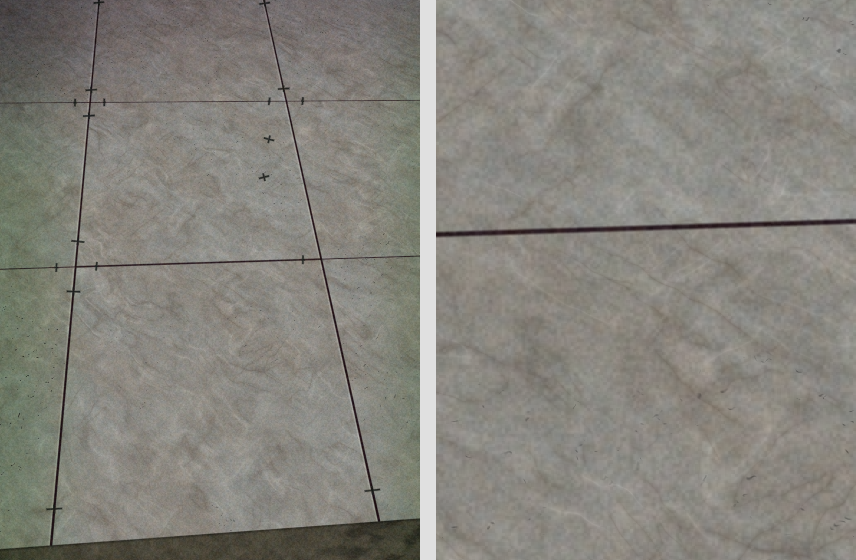
Left: the whole. Right: its middle third, enlarged.
Reproduce this texture procedurally as a Shadertoy shader.

```glsl
// Marble floor tiles seen in perspective, with dark joints and cross spacers.
// A projective map turns the canvas into tile units; each tile gets its own
// streaked noise marble, then joints, spacers, bare screed and uneven light.

#define STONE vec3(0.556, 0.556, 0.537)
#define STONE_TAN vec3(0.550, 0.530, 0.498)
#define VEIN_DARK vec3(0.41, 0.375, 0.34)
#define JOINT vec3(0.13, 0.07, 0.09)
#define SPACER vec3(0.12, 0.13, 0.12)
#define SCREED vec3(0.285, 0.270, 0.220)
#define GRAIN 0.085
#define SOFTNESS 0.0011

float hash(vec2 p) {
    vec3 a = fract(vec3(p.xyx) * 0.1031);
    a += dot(a, a.yzx + 33.33);
    return fract((a.x + a.y) * a.z);
}

float noise(vec2 p) {
    vec2 i = floor(p), f = fract(p);
    f = f * f * (3.0 - 2.0 * f);
    return mix(mix(hash(i), hash(i + vec2(1, 0)), f.x),
               mix(hash(i + vec2(0, 1)), hash(i + vec2(1, 1)), f.x), f.y);
}

// Octaves keep their axes, so that stretched input stays streaky
float fbm(vec2 p) {
    float sum = 0.0, amp = 0.53;
    for (int i = 0; i < 4; i++) {
        sum += amp * noise(p);
        p = 2.03 * p + 7.3;
        amp *= 0.5;
    }
    return sum;
}

// Canvas (x right, y down, height 1) to tile units, and back
float depthAt(vec2 p) { return 0.3353 - 0.031 * p.x + 0.342 * p.y; }
float columnWidth(float y) { return 0.2943 + 0.3092 * y; }

vec2 toTile(vec2 p) {
    return vec2((p.x - 0.1771 + 0.0882 * p.y) / columnWidth(p.y),
                (0.9806 - 0.0733 * p.x - p.y) / depthAt(p));
}

vec2 toCanvas(vec2 t) {
    float a = 0.1771 + 0.2943 * t.x, b = 0.3092 * t.x - 0.0882;
    float y = (0.9806 - 0.0733 * a - t.y * (0.3353 - 0.031 * a))
            / (1.0 + 0.0733 * b + t.y * (0.342 - 0.031 * b));
    return vec2(a + b * y, y);
}

float box(vec2 p, vec2 halfSize) {
    vec2 d = abs(p) - halfSize;
    return length(max(d, 0.0)) + min(max(d.x, d.y), 0.0);
}

float crossShape(vec2 p, vec2 arms, float angle) {
    float c = cos(angle), s = sin(angle);
    p = mat2(c, -s, s, c) * p;
    return min(box(p, vec2(arms.x, 0.0016)), box(p, vec2(0.0016, arms.y)));
}

// Short broken wisps where a stretched noise crosses its middle value
float vein(vec2 s, float sharpness) {
    float f = 0.65 * noise(s) + 0.35 * noise(s * 2.3 + 4.0);
    return exp(-sharpness * abs(f - 0.5)) * smoothstep(0.4, 0.85, noise(s * vec2(2.1, 0.7) + 60.0));
}

vec3 marble(vec2 tile) {
    vec2 id = floor(tile), m = tile + 17.0 * vec2(hash(id + 3.0), hash(id + 41.0));
    vec2 w = m + 0.10 * (vec2(fbm(m * 6.0), fbm(m * 6.0 + 31.0)) - 0.5);
    vec2 diag = vec2(w.x - w.y, w.x + w.y);
    float cloud = smoothstep(0.3, 0.75, fbm(diag * vec2(2.0, 4.5)));
    vec3 col = mix(STONE, STONE_TAN, cloud);
    col += 0.07 * (fbm(diag * vec2(11.0, 28.0)) - 0.5) + 0.06 * (fbm(w * 26.0) - 0.5);
    // Veins: strong falling wisps, fainter rising ones, some pale
    col = mix(col, VEIN_DARK, 0.45 * vein(diag * vec2(3.2, 11.0), 22.0));
    col = mix(col, VEIN_DARK, 0.35 * vein(diag.yx * vec2(2.6, 11.0) + 13.0, 24.0));
    col = mix(col, VEIN_DARK, 0.30 * vein(diag * vec2(7.0, 20.0) + 71.0, 18.0));
    col += 0.06 * vein(diag * vec2(4.0, 12.0) + 27.0, 24.0);
    col += 0.05 * vein(diag.yx * vec2(3.5, 11.0) + 35.0, 24.0);
    // Small irregular pits, in clusters, most of them in the left column
    vec2 cell = w * 100.0 + 1.2 * noise(m * 140.0), cid = floor(cell);
    float size = 0.2 + 0.4 * hash(cid + 5.0);
    float pit = step(0.94, hash(cid)) * smoothstep(size, 0.0, length((fract(cell) - 0.5) * vec2(1.0, 1.5)));
    float cluster = smoothstep(0.45, 0.75, noise(m * 4.0 + 50.0)) * (tile.x < 0.0 ? 0.55 : 0.3);
    return col * (1.0 - pit * cluster);
}

// Signed distance to the spacers beside each tile corner, plus two loose ones
float spacers(vec2 p) {
    float d = 1.0;
    for (int n = 0; n < 32; n++) {
        vec2 corner = vec2(n % 2, (n / 2) % 4);
        bool upright = n < 16;
        float side = (n / 8) % 2 == 0 ? -1.0 : 1.0;
        float h = hash(corner + float(n) * 1.7);
        vec2 at = corner + side * (upright ? vec2(0, 0.085 + 0.05 * h) : vec2(0.05 + 0.04 * h, 0));
        bool missing = at.x > 0.95 && at.y > 0.5 && at.y < 1.99;
        if (missing || at.y < 0.02 || at.y > 2.95) continue;
        vec2 c = toCanvas(at);
        float size = 0.0095 + 0.005 * c.y;
        vec2 arms = size * (upright ? vec2(1.0, 0.55) : vec2(0.25, 0.65));
        d = min(d, crossShape(p - c, arms, 0.3 * (h - 0.5)));
    }
    for (float k = 0.0; k < 2.0; k++)
        d = min(d, crossShape(p - vec2(0.4805 - 0.009 * k, 0.2487 + 0.0677 * k),
                              vec2(0.0095, 0.007), 0.25 - 0.5 * k));
    return d;
}

void mainImage(out vec4 fragColor, in vec2 fragCoord) {
    vec2 uv = fragCoord / iResolution.xy;
    vec2 p = vec2(0.75 * uv.x, 1.0 - uv.y);
    float soft = max(0.8 / iResolution.y, SOFTNESS);
    vec2 tile = toTile(p), line = floor(tile + 0.5), off = tile - line;
    vec3 col = marble(tile);

    // Joints, measured on the canvas so that their widths stay steady
    float dx = off.x * columnWidth(p.y);
    float dy = abs(off.y) * depthAt(p) / (1.0 + 0.342 * tile.y);
    float middle = step(0.0, tile.x) * step(tile.x, 1.0) * step(0.3, p.y);
    float wide = 0.0011 + 0.0011 * p.y, thin = 0.0002 + 0.0011 * p.y + 0.0007 * middle;
    col += 0.09 * smoothstep(0.003, 0.0, abs(dx + wide + 0.0015));
    col = mix(col, JOINT, smoothstep(soft, -soft, abs(dx) - wide));
    col = mix(col, JOINT, 0.92 * step(0.5, line.y) * smoothstep(soft, -soft, dy - thin));

    // Bare screed in front of the first row
    float front = p.y - 0.9806 + 0.0733 * p.x;
    vec3 screed = SCREED * (0.8 + 0.4 * fbm(p * 70.0));
    screed *= 1.0 - 0.3 * smoothstep(0.48, 0.7, p.x) * smoothstep(0.4, 0.7, fbm(p * vec2(30, 60)));
    screed *= 0.65 + 0.35 * smoothstep(0.0, 0.006, front);
    col = mix(col, screed, smoothstep(-soft, soft, front));
    col = mix(col, SPACER, 0.9 * smoothstep(soft, -soft, spacers(p)));

    // Light falls off to the top and sides, with a violet and green cast
    float lit = smoothstep(-0.1, 0.4, p.y + 0.3 * min(p.x, 0.4));
    float rim = 1.0 - smoothstep(0.0, 0.19, p.x) * smoothstep(0.82, 0.62, p.x);
    float corner = smoothstep(0.28, 0.0, length(p));
    col *= (0.63 + 0.37 * lit) * (1.0 - 0.15 * rim) * (1.0 - 0.15 * corner);
    col *= mix(vec3(1.03, 0.95, 1.04), mix(vec3(1), vec3(0.91, 1.02, 0.89), rim), lit);

    // Sensor grain, slightly coloured
    float grain = 0.6 * noise(p * 390.0) + 0.4 * hash(floor(p * 512.0));
    vec3 tint = vec3(noise(p * 170.0 + 9.0), 0.5, noise(p * 170.0 + 77.0)) - 0.5;
    col += GRAIN * (grain - 0.5) + 0.03 * tint;
    fragColor = vec4(clamp(col, 0.0, 1.0), 1.0);
}
```
